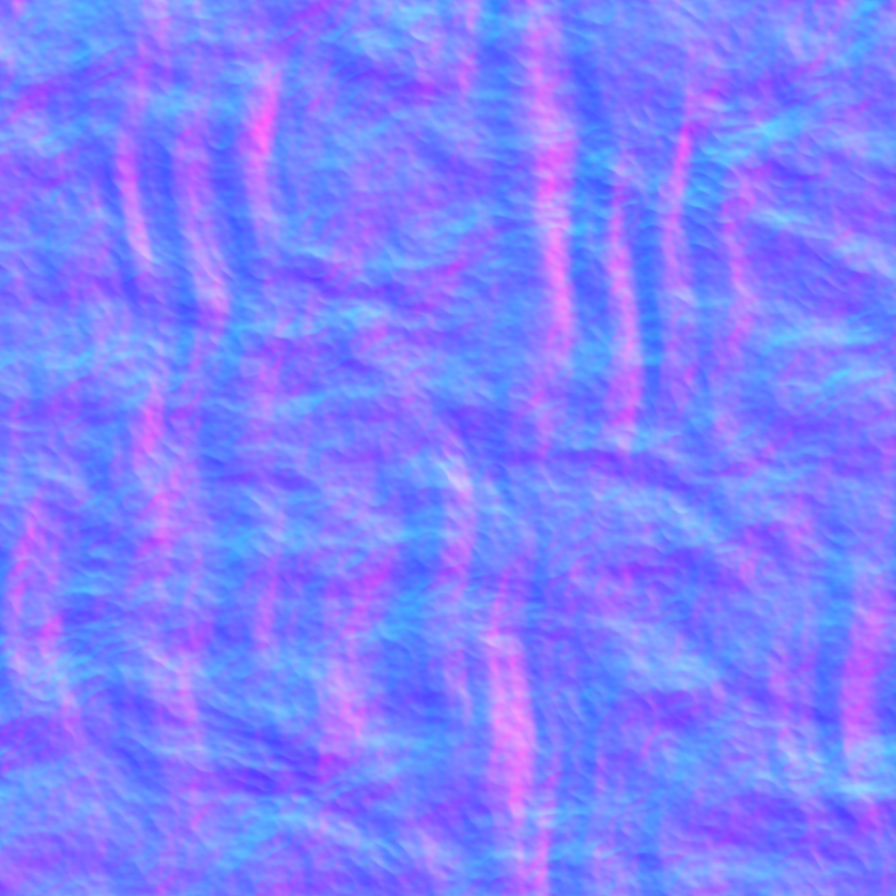
This texture map is drawn by a three.js fragment shader. Its source:

```glsl
// Tangent-space normal map of rough bark: wandering vertical furrows, rounded
// lumps and fine creases are summed into a height field of gradient noise,
// whose slopes are then encoded as red and green over full blue.

varying vec2 vUv;

const float TAU = 6.2831853;
const float SAMPLE_STEP = 0.0016;           // half width of the slope filter
const vec2 SLOPE_SKEW = vec2(2.2, 0.8);     // steep lit sides, gentle far sides
const vec2 SLOPE_BIAS = vec2(0.016, 0.005); // recentres the skewed slopes
const vec2 FLAT_COLOR = vec2(0.5);

float hash(vec2 cell) {
  vec3 p = fract(vec3(cell.xyx) * vec3(0.1031, 0.1030, 0.0973));
  p += dot(p, p.yzx + 33.33);
  return fract((p.x + p.y) * p.z);
}

vec2 gradientAt(vec2 cell) {
  float angle = TAU * hash(cell);
  return vec2(cos(angle), sin(angle));
}

float gradientNoise(vec2 p) {
  vec2 cell = floor(p);
  vec2 f = p - cell;
  vec2 fade = f * f * f * (f * (f * 6.0 - 15.0) + 10.0);
  vec2 e = vec2(1.0, 0.0);
  float a = dot(gradientAt(cell), f);
  float b = dot(gradientAt(cell + e.xy), f - e.xy);
  float c = dot(gradientAt(cell + e.yx), f - e.yx);
  float d = dot(gradientAt(cell + e.xx), f - e.xx);
  return mix(mix(a, b, fade.x), mix(c, d, fade.x), fade.y);
}

// Noise with its own frequency per axis and an offset as seed
float layer(vec2 p, vec2 frequency, float seed) {
  return gradientNoise(p * frequency + seed);
}

// Rounded ridge along the zero line of a noise layer
float crease(vec2 p, vec2 frequency, float seed, float softness) {
  float n = layer(p, frequency, seed);
  return -sqrt(n * n + softness * softness);
}

// Bends the domain so that furrows wander sideways
vec2 wander(vec2 p, float amount) {
  vec2 bend = vec2(layer(p, vec2(4.0, 5.0), 11.3), layer(p, vec2(5.0), 47.9));
  return p + amount * bend;
}

float barkHeight(vec2 p) {
  vec2 q = wander(p, 0.045);
  float furrowed = smoothstep(-0.25, 0.3, layer(p, vec2(4.5, 2.5), 83.7));

  // Long vertical furrows with thin fibres
  float furrows = 0.0125 * layer(q, vec2(15.0, 2.6), 21.1)
                + 0.0016 * layer(q, vec2(42.0, 7.0), 35.7);

  // Rounded lumps, broader than tall
  float lumps = 0.0088 * layer(q, vec2(8.5, 11.0), 59.3)
              + 0.0030 * layer(q, vec2(19.0, 25.0), 71.9);

  // Fine wrinkles over everything
  float wrinkles = 0.0013 * crease(q, vec2(33.0, 40.0), 5.2, 0.06)
                 + 0.0006 * layer(p, vec2(58.0, 66.0), 17.6)
                 + 0.0002 * layer(p, vec2(112.0, 120.0), 29.4);

  return furrows * furrowed + lumps * mix(1.1, 0.75, furrowed) + wrinkles;
}

vec2 barkSlope(vec2 p, float h) {
  vec2 e = vec2(h, 0.0);
  float dx = barkHeight(p - e.xy) - barkHeight(p + e.xy);
  float dy = barkHeight(p - e.yx) - barkHeight(p + e.yx);
  return vec2(dx, dy) / (2.0 * h);
}

// Strengthens positive slopes, eases negative ones and limits both
vec2 shapeSlope(vec2 slope, vec2 skew, vec2 bias) {
  vec2 s = (exp(skew * slope) - 1.0) / skew - bias;
  return s / sqrt(1.0 + 2.0 * s * s);
}

void main() {
  vec2 slope = barkSlope(vUv, SAMPLE_STEP);
  vec2 tilt = shapeSlope(slope, SLOPE_SKEW, SLOPE_BIAS);
  gl_FragColor = vec4(clamp(FLAT_COLOR + tilt, 0.0, 1.0), 1.0, 1.0);
}
```
